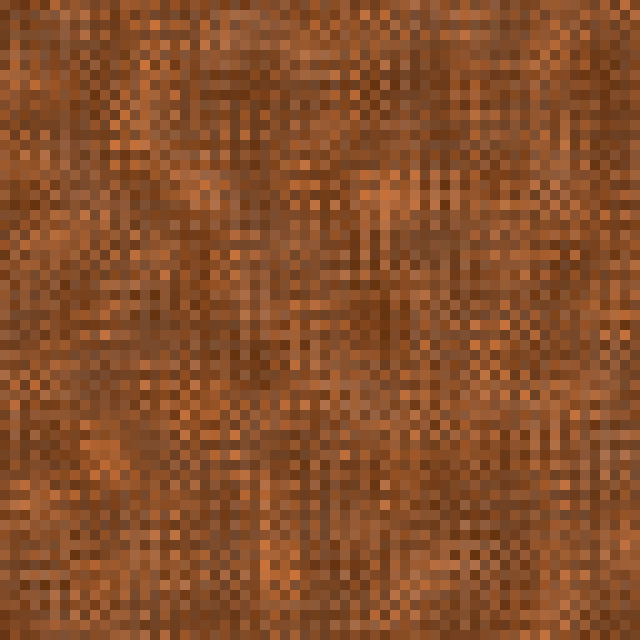
Write a WebGL 1 fragment shader that draws this pattern.

```glsl
precision highp float;

uniform vec2 u_resolution;

// Unit gradient with a random direction for each lattice point
vec2 latticeGradient(vec2 p) {
  vec3 q = fract(p.xyx * vec3(0.1031, 0.1030, 0.0973));
  q += dot(q, q.yzx + 33.33);
  float angle = 6.28318 * fract((q.x + q.y) * q.z);
  return vec2(cos(angle), sin(angle));
}

float gradientNoise(vec2 p) {
  vec2 i = floor(p);
  vec2 f = p - i;
  vec2 w = f * f * f * (f * (f * 6.0 - 15.0) + 10.0);
  float a = dot(latticeGradient(i), f);
  float b = dot(latticeGradient(i + vec2(1.0, 0.0)), f - vec2(1.0, 0.0));
  float c = dot(latticeGradient(i + vec2(0.0, 1.0)), f - vec2(0.0, 1.0));
  float d = dot(latticeGradient(i + 1.0), f - 1.0);
  return mix(mix(a, b, w.x), mix(c, d, w.x), w.y);
}

// Odd and even rows and columns each follow their own smooth field,
// which interleave into checks, stripes and dots
vec3 weaveColor(vec2 cell) {
  vec2 parity = mod(cell, 2.0);
  vec2 fieldOffset = parity.x * vec2(37.37, 11.61) + parity.y * vec2(19.73, 71.29);
  vec2 p = cell / 6.0 + fieldOffset;

  float light = pow(clamp(0.47 + 1.15 * gradientNoise(p + 5.4), 0.0, 1.0), 1.5);
  float dust = clamp(0.42 + 1.2 * gradientNoise(p * 0.9 + 153.7), 0.0, 1.0);

  vec3 rust = mix(vec3(0.40, 0.20, 0.06), vec3(0.79, 0.45, 0.23), light);
  vec3 clay = mix(vec3(0.44, 0.28, 0.18), vec3(0.67, 0.44, 0.30), light);
  return mix(rust, clay, dust);
}

void main() {
  // Four samples per pixel smooth the cell edges
  vec3 color = vec3(0.0);
  for (int y = 0; y < 2; y++) {
    for (int x = 0; x < 2; x++) {
      vec2 subpixel = vec2(float(x), float(y)) * 0.5 - 0.25;
      vec2 uv = (gl_FragCoord.xy + subpixel) / min(u_resolution.x, u_resolution.y);
      color += 0.25 * weaveColor(floor(uv * 64.0));
    }
  }
  gl_FragColor = vec4(color, 1.0);
}
```
